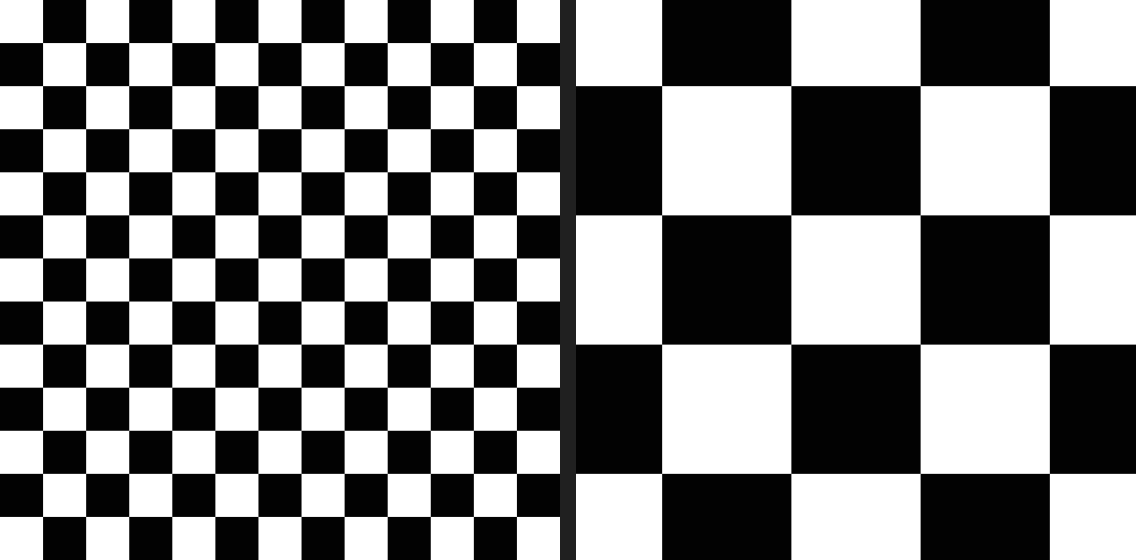
Left: the whole. Right: its middle third, enlarged.
A WebGL 2 fragment shader for this pattern:

```glsl
#version 300 es
precision highp float;
// Black and white checkerboard, 13 by 13 squares, with white corners.

uniform vec2 u_resolution;
out vec4 fragColor;

void main() {
    // Position and pixel size, both measured in squares
    vec2 cell = gl_FragCoord.xy / u_resolution * 13.0;
    vec2 pixel = 13.0 / u_resolution;

    // Signed distance to the nearest grid line: positive in even squares
    vec2 edgeDistance = abs(mod(cell - 0.5, 2.0) - 1.0) - 0.5;

    // Box-filtered square wave on each axis; their product is the checker
    vec2 wave = clamp(2.0 * edgeDistance / pixel, -1.0, 1.0);
    float whiteness = 0.5 + 0.5 * wave.x * wave.y;

    vec3 black = vec3(0.008);
    vec3 white = vec3(1.0);
    fragColor = vec4(mix(black, white, whiteness), 1.0);
}
```
